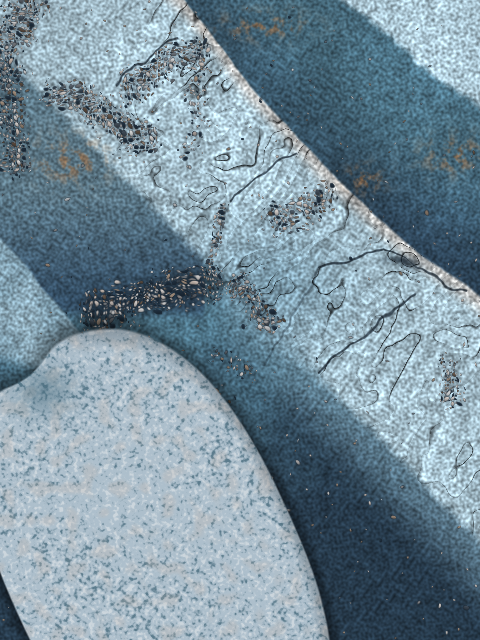
This texture is drawn by a WebGL 1 fragment shader. Its source:

```glsl
precision highp float;
uniform vec2 u_resolution;

const vec3 PALE = vec3(.64, .74, .79);
const vec3 MID = vec3(.43, .56, .63);
const vec3 TEAL = vec3(.28, .42, .49);
const vec3 DEEP = vec3(.16, .24, .31);
const vec3 INK = vec3(.08, .12, .16);
const vec3 RUST = vec3(.50, .36, .24);
const vec3 SAND = vec3(.78, .72, .68);
const vec3 GRANITE = vec3(.68, .75, .80);
const vec2 STONE_CENTER = vec2(.321, .156);
const vec2 STONE_RADII = vec2(.507, .300);
const vec2 STONE_AXIS = vec2(.42, -.907);
const float STONE_POWER = 2.5;
const float PEBBLE_SCALE = 75.;
const float GRIT = .5;

float hash(vec2 p) {
  return fract(sin(dot(p, vec2(127.1, 311.7))) * 43758.5);
}
float ramp(float a, float b, float x) {
  float t = clamp((x - a) / (b - a), 0., 1.);
  return t * t * (3. - 2. * t);
}

// Gradient noise
float corner(vec2 cell, vec2 f) {
  float a = 6.283 * hash(cell);
  return dot(vec2(cos(a), sin(a)), f);
}
float noise(vec2 p) {
  vec2 i = floor(p), f = fract(p), w = f * f * (3. - 2. * f), e = vec2(1, 0);
  return mix(mix(corner(i, f), corner(i + e, f - e), w.x),
    mix(corner(i + e.yx, f - e.yx), corner(i + 1., f - 1.), w.x), w.y);
}
float fbm(vec2 p) {
  float sum = 0., amp = .6;
  for (int k = 0; k < 4; k++) {
    sum += amp * noise(p);
    p = mat2(1.6, 1.2, -1.2, 1.6) * p + 7.3;
    amp *= .55;
  }
  return sum;
}

// Segments as (start, end)
float segment(vec2 p, vec4 s) {
  vec2 a = p - s.xy, d = s.zw - s.xy;
  return length(a - d * clamp(dot(a, d) / dot(d, d), 0., 1.));
}
float drift(vec2 p, float r, vec4 s) {
  return ramp(1.8 * r, .3 * r, segment(p, s));
}
float stroke(vec2 p, vec4 s) {
  return ramp(.004, .0006, segment(p, s));
}
float spot(vec2 p, float x, float y, float rx, float ry) {
  vec2 q = (p - vec2(x, y)) / vec2(rx, ry);
  return exp(-dot(q, q));
}

// One jittered, turned pebble per cell
vec3 pebbles(vec3 col, vec2 p, float density, float soft) {
  vec2 cell = floor(p);
  float r1 = hash(cell + 3.1), r2 = hash(cell + 17.7), r3 = hash(cell + 41.3);
  vec2 q = fract(p) - .5 - .25 * (vec2(r1, r2) - .5);
  float a = 6.283 * r3, size = mix(.22, .42, r2), present = step(hash(cell + 9.9), density);
  vec2 t = mat2(cos(a), sin(a), -sin(a), cos(a)) * q * vec2(1, 1.4);
  vec3 tint = mix(INK * 1.5, mix(SAND, vec3(.86, .89, .91), r1), ramp(.15, .7, r3));
  tint = mix(tint, RUST, .6 * step(.78, r1)) * (.9 + .5 * q.y);
  col = mix(col, INK, .6 * present * ramp(size + .25, size, length(t)));
  return mix(col, tint, present * ramp(size + soft, size - soft, length(t)));
}

void main() {
  float px = 1. / u_resolution.x;
  vec2 p = gl_FragCoord.xy * px;
  float broad = fbm(p * 5.), fine = fbm(p * 42.), grit = noise(mat2(125, 90, -90, 125) * p);
  vec2 w = p + .012 * vec2(broad, fbm(p * 9. + 4.));
  vec2 s = p + .035 * vec2(fbm(p * 8.), fbm(p * 8. + 11.));

  // Signed offsets from the strata edges
  float bow = sin(3.1416 * clamp((w.x - .382) / .618, 0., 1.));
  float ridge = (w.x + w.y - 1.715 + .055 * bow) * .707;
  float upper = (w.y - 1.333 + .78 * (w.x - .712)) * .79;
  float lower = (w.y - 1.225 + 1.02 * w.x) * .7;

  // Lower slope, left face and slab
  vec3 col = mix(TEAL * 1.1, DEEP * .95, ramp(.7, .25, p.y + .2 * broad));
  col = mix(col, MID, .7 * ramp(-.13, 0., lower) * ramp(.4, .5, p.x));
  float face = ramp(.43, .42, w.x) * ramp(.66, .7, w.y);
  col = mix(col, mix(DEEP * 1.25, MID * .85, ramp(.68, .98, p.y)), face);
  float slab = ramp(.006, -.006, w.y - .839 + 1.187 * w.x) * ramp(.57, .61, p.y + .3 * p.x);
  col = mix(col, mix(MID, PALE, .4 + broad), slab * step(p.x, .2));

  // Pale stratum with stepped, split layers
  vec3 pale = PALE * (1. + .2 * broad);
  pale = mix(pale, MID, .8 * spot(p, .56, .73, .16, .13));
  pale = mix(pale, SAND, .6 * ramp(-.04, -.005, ridge));
  float layer = noise(mat2(.75, -.66, .66, .75) * w * vec2(6, 15) + 1.5 * broad);
  float leaf = fract(layer * 3.5);
  float crack = max(ramp(.14, 0., leaf), ramp(.95, 1., leaf)) * ramp(-.05, .3, noise(p * 9. + 3.) + .1);
  pale *= 1. + ramp(.2, .36, p.x) * (.16 * ramp(.9, .1, leaf) - .06 - .75 * crack);
  float blur = .012 + .05 * spot(p, .55, .67, .13, .12);
  col = mix(col, pale, ramp(-blur, blur, lower + .012 * fine));

  // Dark stratum and pale far corner
  vec3 dark = mix(TEAL, DEEP, .55 * ramp(.18, 0., ridge) + .45 * ramp(1.1, .8, p.y));
  col = mix(col, dark * (1.05 + .35 * broad), ramp(-.003, .004, ridge));
  col = mix(col, PALE * (1.05 + .2 * broad), ramp(-.009, .009, upper + .01 * fine));

  // Long fissures
  float cut = .5 * stroke(s, vec4(.555, .58, .66, .77));
  cut = max(cut, stroke(s, vec4(.66, .77, .8, .815)));
  cut = max(cut, stroke(s, vec4(.8, .815, .97, .73)));
  cut = max(cut, stroke(s, vec4(.67, .57, .87, .72)));
  cut = max(cut, stroke(s, vec4(.25, 1.15, .37, 1.25)));
  cut = max(cut, stroke(s, vec4(.48, .91, .61, 1.01)));
  col = mix(col, INK, max(.75 * cut, .8 * spot(s, .84, .785, .035, .012)));

  // Rust stains and sandy grain
  float stain = spot(p, .15, 1., .08, .05) + spot(p, .55, 1.28, .09, .03)
    + spot(p, .95, 1.01, .07, .04) + spot(p, .76, .96, .04, .03);
  col = mix(col, RUST, .8 * stain * ramp(-.1, .3, fine));
  col *= 1. + .35 * fine + GRIT * grit;

  // Pebble drifts
  float bed = drift(s, .03, vec4(.21, .677, .425, .752));
  float d = max(bed, drift(s, .03, vec4(.05, 1.333, 0, 1.22)));
  d = max(d, drift(s, .026, vec4(.02, 1.2, .03, 1)));
  d = max(d, drift(s, .026, vec4(.13, 1.142, .29, 1.05)));
  d = max(d, drift(s, .022, vec4(.278, 1.142, .408, 1.229)));
  d = max(d, drift(s, .008, vec4(.465, .899, .42, .774)));
  d = max(d, drift(s, .02, vec4(.495, .743, .555, .665)));
  d = max(d, .6 * drift(s, .025, vec4(.582, .865, .668, .917)));
  d = max(d, .6 * drift(s, .02, vec4(.93, .569, .946, .5)));
  d = max(d, .4 * drift(s, .018, vec4(.417, 1.212, .39, 1.003)));
  d = max(d, .4 * drift(s, .016, vec4(.44, .59, .52, .56)));
  col = mix(col, INK, .55 * bed + .2 * d * (1. - bed));
  for (int k = 0; k < 3; k++) {
    float scale = PEBBLE_SCALE * (2.2 - .6 * float(k));
    col = pebbles(col, (s + .37) * scale, .012 + .6 * d, px * scale);
  }

  // Granite boulder and contact shadow
  vec2 c = p - STONE_CENTER, side = vec2(-STONE_AXIS.y, STONE_AXIS.x);
  vec2 q = abs(vec2(dot(c, STONE_AXIS), dot(c, side)) / STONE_RADII);
  float rim = pow(pow(q.x, STONE_POWER) + pow(q.y, STONE_POWER), 1. / STONE_POWER);
  rim += .1 * spot(p, .035, .58, .06, .06) + .008 * broad;
  col *= 1. - .4 * ramp(1.1, 1., rim);
  float flecks = fbm(p * 60. + 20.) + .6 * grit;
  vec3 rock = mix(GRANITE, TEAL, .8 * ramp(.05, .6, flecks + .3 * broad));
  rock = mix(rock, vec3(.84, .87, .89), .75 * ramp(.05, .45, -flecks));
  rock = mix(rock, SAND, .25 * ramp(0., .4, noise(p * 30.)));
  rock = mix(rock, TEAL, .5 * spot(p, .09, .52, .06, .05));
  rock *= 1. - .2 * ramp(.9, 1., rim) * ramp(0., .1, dot(c, side));
  col = mix(col, rock, ramp(1. + 4. * px, 1. - 4. * px, rim));
  gl_FragColor = vec4(clamp(col, 0., 1.), 1);
}
```
